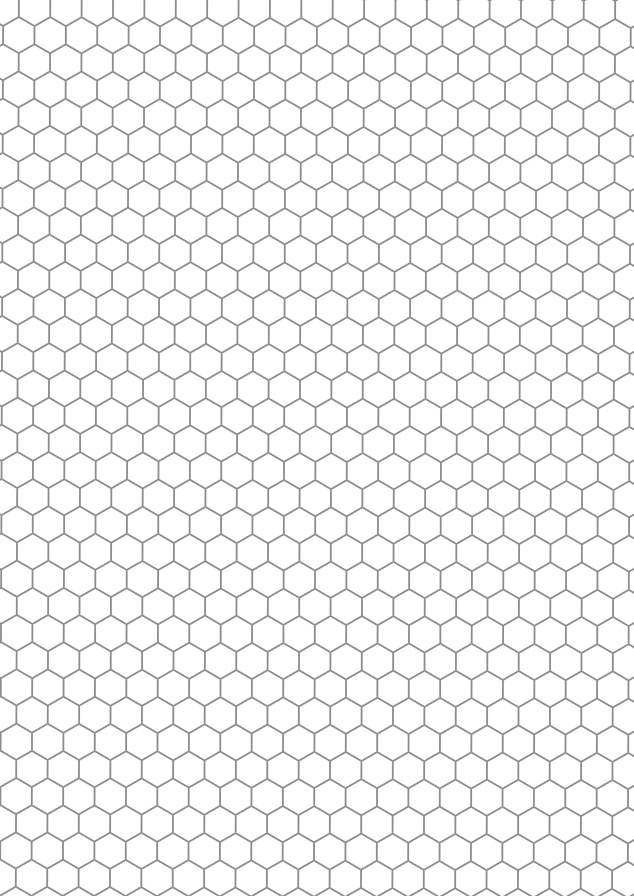
Give the GLSL for this pattern, as a Shadertoy shader.

```glsl
// Vector from the centre of the nearest hexagon; centres lie one unit apart in a row
vec2 hexOffset(vec2 p) {
    vec2 period = vec2(1.0, sqrt(3.0));
    vec2 evenRow = mod(p + 0.5 * period, period) - 0.5 * period;
    vec2 oddRow = mod(p, period) - 0.5 * period;
    return dot(evenRow, evenRow) < dot(oddRow, oddRow) ? evenRow : oddRow;
}

// Distance from a point inside the upright hexagon to its nearest side
float sideDistance(vec2 p) {
    p = abs(p);
    return 0.5 - max(p.x, dot(p, vec2(0.5, 0.5 * sqrt(3.0))));
}

// Share of a pixel-wide box that the line covers
float lineCoverage(float dist, float halfWidth, float pixel) {
    float covered = min(dist + 0.5 * pixel, halfWidth) - max(dist - 0.5 * pixel, -halfWidth);
    return clamp(covered / pixel, 0.0, 1.0);
}

void mainImage(out vec4 fragColor, in vec2 fragCoord) {
    // Grid space: one unit per cell width, about twenty cells across
    float cellWidth = 0.0495 * iResolution.x;
    vec2 p = (fragCoord - vec2(0.473, 0.7562) * iResolution.x) / cellWidth;

    // Slight clockwise tilt of the whole grid
    p += 0.0035 * vec2(-p.y, p.x);

    // Thin grey outlines on white paper
    float outline = lineCoverage(sideDistance(hexOffset(p)), 0.029, 1.0 / cellWidth);
    vec3 color = mix(vec3(1.0), vec3(0.55, 0.555, 0.555), outline);
    fragColor = vec4(color, 1.0);
}
```
